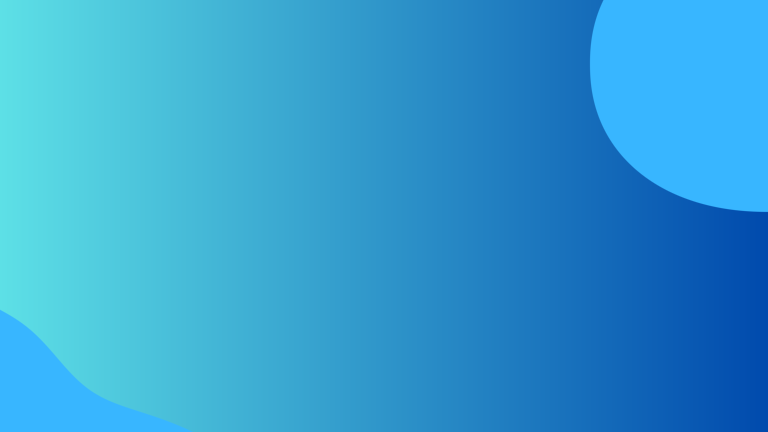
Give the GLSL for this background, as a WebGL 1 fragment shader.

```glsl
precision highp float;
// Teal to deep blue horizontal gradient with a sky blue blob in two opposite corners.

uniform vec2 u_resolution;

const vec3 TEAL = vec3(0.365, 0.878, 0.902);
const vec3 DEEP_BLUE = vec3(0.0, 0.290, 0.678);
const vec3 SKY_BLUE = vec3(0.220, 0.714, 1.0);

// Approximate signed distance to a superellipse, negative inside
float superellipse(vec2 p, vec2 radii, float power) {
    vec2 q = max(abs(p) / radii, 1e-4);
    vec2 terms = pow(q, vec2(power));
    vec2 slope = power * terms / (q * radii);
    return (terms.x + terms.y - 1.0) / max(length(slope), 1e-4);
}

// Smooth step from -1 to 1, equal to the hyperbolic tangent
float softSign(float t) {
    return 1.0 - 2.0 / (exp(2.0 * t) + 1.0);
}

// Height of the wavy slope: a soft drop on a gentle cubic fall
float slopeHeight(float x) {
    float drop = x - 0.1343;
    float bend = x - 0.1968;
    return 0.169 - 0.2 * drop - 0.0833 * softSign(drop / 0.088)
         - 1.49 * bend * bend * bend;
}

// Signed distance to the slope, corrected by its local steepness
float slopeDistance(vec2 p) {
    float stepSize = 0.002;
    float height = slopeHeight(p.x);
    float steepness = (slopeHeight(p.x + stepSize) - height) / stepSize;
    return (p.y - height) / sqrt(1.0 + steepness * steepness);
}

// Antialiased coverage of a shape
float coverage(float dist, float pixel) {
    return 1.0 - smoothstep(-0.75 * pixel, 0.75 * pixel, dist);
}

void main() {
    vec2 p = gl_FragCoord.xy / u_resolution.y;
    float pixel = 1.0 / u_resolution.y;
    float aspect = u_resolution.x * pixel;

    // Background gradient
    vec3 color = mix(TEAL, DEEP_BLUE, p.x / aspect);

    // Upper right and lower left shapes
    vec2 blobCenter = vec2(aspect + 0.0046, 0.852);
    float blob = superellipse(p - blobCenter, vec2(0.4167, 0.3426), 2.2);
    float shapes = min(blob, slopeDistance(p));
    color = mix(color, SKY_BLUE, coverage(shapes, pixel));

    gl_FragColor = vec4(color, 1.0);
}
```
